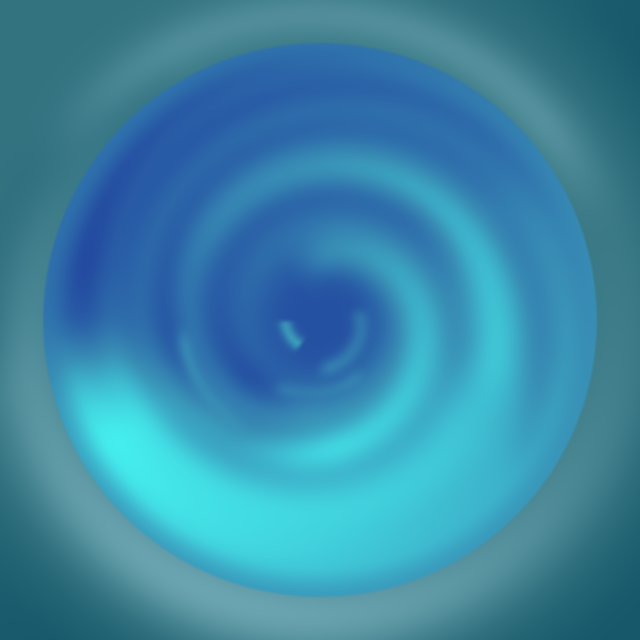
This background is drawn by a WebGL 1 fragment shader. Its source:

```glsl
precision highp float;
// A glossy blue disc filled with a clockwise whirl, set on hazy teal.
// Tapered spiral strokes are painted in polar space onto a brightness field,
// which a three-colour ramp then tints; a soft uneven halo rings the disc.

uniform vec2 u_resolution;

#define DISC_RADIUS 0.865
#define EDGE_SOFTNESS 0.006
#define WISP_STRENGTH 0.022
#define HALO_RADIUS 0.92
#define HALO_WIDTH 0.13
#define INDIGO vec3(0.13, 0.27, 0.62)
#define AZURE vec3(0.22, 0.56, 0.71)
#define CYAN vec3(0.27, 0.94, 0.94)
#define TEAL vec3(0.20, 0.45, 0.50)
#define DEEP_TEAL vec3(0.09, 0.35, 0.42)
#define HAZE vec3(0.45, 0.67, 0.72)

// Weight of a tapered stroke; along runs from 0 to 1 over its length.
float strokeWeight(float r, float along, vec2 radii, float width) {
  float taper = smoothstep(0.0, 0.2, along) * (1.0 - smoothstep(0.8, 1.0, along));
  float d = (r - mix(radii.x, radii.y, along)) / width;
  return taper * exp(-d * d);
}

// Paints a clockwise stroke. polar = (angle in degrees, radius),
// arc = (start angle, sweep); radii and levels run from start to end.
void paint(inout float value, vec2 polar, vec2 arc, vec2 radii, float width, vec2 levels) {
  float along = mod(arc.x - polar.x, 360.0) / arc.y;
  float weight = strokeWeight(polar.y, along, radii, width);
  value = mix(value, mix(levels.x, levels.y, clamp(along, 0.0, 1.0)), weight);
}

vec3 ramp(float v) {
  vec3 low = mix(INDIGO, AZURE, clamp(v * 2.0, 0.0, 1.0));
  return mix(low, CYAN, clamp(v * 2.0 - 1.0, 0.0, 1.0));
}

vec3 whirl(vec2 p, vec2 polar) {
  float r = polar.y;
  float a = radians(polar.x);
  float v = 0.42 - 0.2 * p.y + 0.12 * p.x;

  // Outer shadows, then the long bright arm and the pool below
  paint(v, polar, vec2(200.0, 185.0), vec2(0.76, 0.72), 0.13, vec2(0.0, 0.34));
  paint(v, polar, vec2(225.0, 200.0), vec2(0.42, 0.74), 0.075, vec2(0.12, 0.30));
  paint(v, polar, vec2(40.0, 85.0), vec2(0.62, 0.75), 0.06, vec2(0.38, 0.50));
  paint(v, polar, vec2(180.0, 240.0), vec2(0.34, 0.62), 0.085, vec2(0.42, 0.85));
  paint(v, polar, vec2(-5.0, 178.0), vec2(0.55, 0.76), 0.18, vec2(0.68, 1.08));

  // Dark core and the shadow that unwinds from it
  v = mix(v, 0.08, exp(-pow(r / 0.23, 4.0)));
  paint(v, polar, vec2(268.0, 268.0), vec2(0.24, 0.42), 0.085, vec2(0.05, 0.34));

  // Inner bright arm and thin highlights
  paint(v, polar, vec2(130.0, 260.0), vec2(0.17, 0.46), 0.075, vec2(0.38, 0.95));
  paint(v, polar, vec2(240.0, 60.0), vec2(0.42, 0.43), 0.025, vec2(0.55, 0.42));
  paint(v, polar, vec2(-45.0, 85.0), vec2(0.21, 0.25), 0.025, vec2(0.42, 0.36));
  paint(v, polar, vec2(25.0, 125.0), vec2(0.12, 0.16), 0.028, vec2(0.30, 0.40));
  paint(v, polar, vec2(238.0, 62.0), vec2(0.10, 0.11), 0.022, vec2(0.58, 0.50));

  // Fine wisps and a paler rim
  float wisps = sin(38.0 * r + 2.0 * a + 2.0 * sin(a + 6.0 * r));
  v += WISP_STRENGTH * wisps * smoothstep(0.1, 0.4, r);
  v = mix(v, 0.45, 0.4 * smoothstep(0.77, DISC_RADIUS, r));
  return ramp(v);
}

vec3 surroundings(vec2 polar) {
  float r = polar.y;
  float a = radians(polar.x);

  // Corners darken everywhere but the upper left
  float corner = smoothstep(-1.0, 0.2, cos(a + radians(45.0)));
  vec3 color = mix(TEAL, DEEP_TEAL, corner * smoothstep(0.95, 1.35, r));

  // Shade at the left and a faint band sweeping over the top
  float shade = 0.0;
  paint(shade, polar, vec2(195.0, 80.0), vec2(1.02, 0.92), 0.10, vec2(0.7, 0.4));
  color = mix(color, DEEP_TEAL, shade);
  float band = 0.0;
  paint(band, polar, vec2(155.0, 140.0), vec2(0.98, 0.92), 0.08, vec2(0.35, 0.5));
  color = mix(color, HAZE, band);

  // Halo, strongest at the lower left
  float d = (r - HALO_RADIUS) / HALO_WIDTH;
  float lowerLeft = 0.5 + 0.5 * cos(a - radians(250.0));
  float halo = exp(-d * d) * (0.08 + 0.8 * lowerLeft * lowerLeft);
  return mix(color, HAZE, halo);
}

void main() {
  vec2 p = (2.0 * gl_FragCoord.xy - u_resolution) / min(u_resolution.x, u_resolution.y);
  vec2 polar = vec2(degrees(atan(p.y, p.x + 0.00001)), length(p));
  float disc = 1.0 - smoothstep(-EDGE_SOFTNESS, EDGE_SOFTNESS, polar.y - DISC_RADIUS);
  gl_FragColor = vec4(mix(surroundings(polar), whirl(p, polar), disc), 1.0);
}
```
